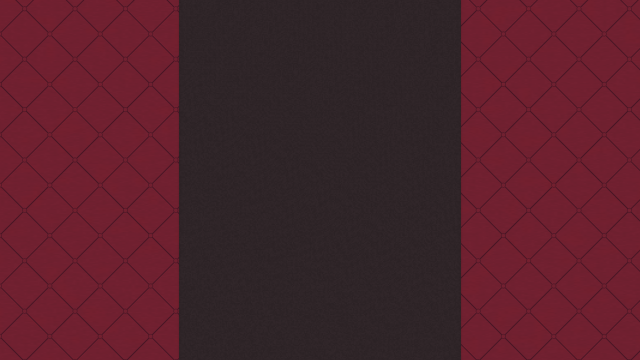
A Shadertoy shader for this background:

```glsl
const vec3 RED = vec3(0.440, 0.126, 0.188);
const vec3 WARM_RED = vec3(0.458, 0.123, 0.178);
const vec3 SEAM = vec3(0.250, 0.075, 0.135);
const vec3 CHARCOAL = vec3(0.182, 0.143, 0.155);
const float PANEL_HALF_WIDTH = 0.3915;
const float PITCH = 0.0700;                   // half diagonal of a diamond
const vec2 LATTICE_ORIGIN = vec2(-0.5405, 0.8356);

float hash(vec2 p) {
    return fract(sin(dot(p, vec2(127.1, 311.7))) * 43758.5453);
}

float noise(vec2 p) {
    vec2 i = floor(p);
    vec2 f = fract(p);
    f = f * f * (3.0 - 2.0 * f);
    float low = mix(hash(i), hash(i + vec2(1.0, 0.0)), f.x);
    float high = mix(hash(i + vec2(0.0, 1.0)), hash(i + 1.0), f.x);
    return mix(low, high, f.y);
}

// Antialiased coverage of a shape with signed distance d
float coverage(float d, float pixel) {
    return clamp(0.5 - d / pixel, 0.0, 1.0);
}

// Antialiased thin stroke that keeps its weight below one pixel
float stroke(float d, float halfWidth, float pixel) {
    float inner = clamp((halfWidth - d) / pixel + 0.5, 0.0, 1.0);
    float outer = clamp((halfWidth + d) / pixel + 0.5, 0.0, 1.0);
    return max(inner + outer - 1.0, 0.0);
}

// Quilted cloth: diagonal seams meeting at small ring buttons
vec3 quilt(vec2 p, float pixel) {
    vec2 q = p - LATTICE_ORIGIN;
    vec2 uv = vec2(q.x + q.y, q.x - q.y) / (2.0 * PITCH);
    vec2 toLine = abs(fract(uv + 0.5) - 0.5) * PITCH * sqrt(2.0);
    float seamDist = min(toLine.x, toLine.y);
    float nodeDist = length(toLine);

    // Cloth tint and fine thread
    float patches = noise(p * vec2(28.0, 36.0));
    float thread = noise(p * vec2(110.0, 280.0)) - 0.5;
    vec3 color = mix(RED, WARM_RED, 0.6 * smoothstep(0.6, 1.0, patches));
    color *= 1.0 + 0.045 * thread;

    // Seams stop at the buttons
    float seam = stroke(seamDist, 0.0013, pixel);
    seam *= smoothstep(0.0045, 0.0075, nodeDist);
    float ring = stroke(abs(nodeDist - 0.0060), 0.0010, pixel);
    return mix(color, SEAM, max(0.85 * seam, 0.65 * ring));
}

// Dark felt: fine grain over faint broad mottling
vec3 felt(vec2 p) {
    float grain = noise(p * 300.0) - 0.5;
    float mottling = noise(p * 60.0) - 0.5;
    return CHARCOAL * (1.0 + 0.14 * grain + 0.02 * mottling);
}

void mainImage(out vec4 fragColor, in vec2 fragCoord) {
    float pixel = 1.0 / iResolution.y;
    vec2 p = (fragCoord - vec2(0.5 * iResolution.x, 0.0)) * pixel;
    float edge = abs(p.x) - PANEL_HALF_WIDTH;

    // Centre panel with a narrow shadow along its border
    vec3 cloth = quilt(p, pixel) * (1.0 - 0.12 * exp(-max(edge, 0.0) / 0.002));
    vec3 panel = felt(p) * (1.0 - 0.08 * exp(min(edge, 0.0) / 0.003));
    fragColor = vec4(mix(cloth, panel, coverage(edge, pixel)), 1.0);
}
```
